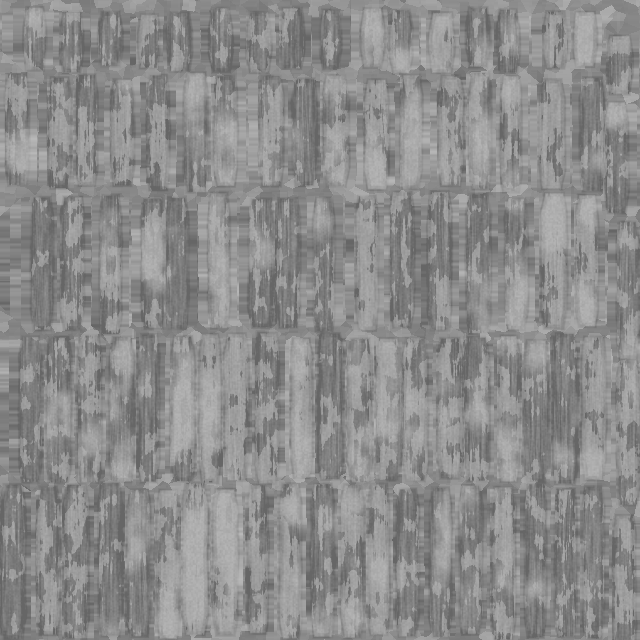
A WebGL 2 fragment shader for this texture:

```glsl
#version 300 es
precision highp float;
// Five rows of worn grey painted planks over horizontally smeared gaps.

uniform vec2 u_resolution;
out vec4 fragColor;

const int ROWS = 5;
const float BOUNDS[6] = float[6](0.0, 0.245, 0.479, 0.70, 0.886, 0.988);
const float COUNTS[5] = float[5](21.0, 21.0, 17.0, 18.0, 17.0);
const float STARTS[5] = float[5](0.0, 0.027, 0.03, 0.0, 0.03);
const float HALF_WIDTH = 0.0185;
const float TAPER_LENGTH = 0.03;
const float TAPER = 0.27;
const float END_JITTER = 0.012;
const float LAST_DROP = 0.04;      // the rightmost plank of each row hangs lower
const float BLOCK_WIDTH = 0.017;   // width of one smear band
const float OUTLINE = 0.0011;
const float WOOD = 0.49;
const float PAINT = 0.62;
const float PALE = 0.70;
const float FACET_DARK = 0.48;

float hash(vec2 p) {
    vec3 q = fract(vec3(p.xyx) * 0.1031);
    q += dot(q, q.yzx + 33.33);
    return fract((q.x + q.y) * q.z);
}

float noise(vec2 p) {
    vec2 i = floor(p), f = fract(p);
    f = f * f * (3.0 - 2.0 * f);
    return mix(mix(hash(i), hash(i + vec2(1, 0)), f.x),
               mix(hash(i + vec2(0, 1)), hash(i + vec2(1, 1)), f.x), f.y);
}

float fbm(vec2 p) {
    float sum = 0.0, amp = 0.533;
    for (int i = 0; i < 4; i++) {
        sum += amp * noise(p);
        p = p * 2.03 + 17.7;
        amp *= 0.5;
    }
    return sum;
}

// Random value of the nearest cellular site
float cellValue(vec2 p) {
    vec2 base = floor(p);
    float best = 9.0, value = 0.0;
    for (int j = -1; j <= 1; j++)
    for (int i = -1; i <= 1; i++) {
        vec2 cell = base + vec2(i, j);
        vec2 site = cell + vec2(hash(cell + 3.1), hash(cell + 71.7));
        float d = distance(p, site);
        if (d < best) { best = d; value = hash(cell + 9.4); }
    }
    return value;
}

struct Plank { float dist; vec2 center; vec2 halfSize; float seed; };

Plank nearestPlank(vec2 p) {
    Plank best = Plank(9.0, vec2(0), vec2(1), 0.0);
    for (int r = 0; r < ROWS; r++) {
        float pitch = (1.0 - STARTS[r]) / COUNTS[r];
        float column = floor((p.x - STARTS[r]) / pitch);
        for (int k = -1; k <= 1; k++) {
            float id = column + float(k);
            if (id < 0.0 || id >= COUNTS[r]) continue;
            vec2 key = vec2(id + 5.0, float(r) * 17.0 + 2.0);
            float drop = id == COUNTS[r] - 1.0 ? LAST_DROP : 0.0;
            float low = BOUNDS[r] + 0.003 + END_JITTER * (hash(key + 0.3) - 0.3) - drop;
            float high = BOUNDS[r + 1] - 0.003 - END_JITTER * (hash(key + 0.7) - 0.3) - drop;
            float shift = (hash(key + 40.0) - 0.5) * (pitch - 1.9 * HALF_WIDTH);
            vec2 center = vec2(STARTS[r] + (id + 0.5) * pitch + shift, 0.5 * (low + high));
            vec2 size = vec2(HALF_WIDTH * mix(0.84, 1.05, hash(key + 80.0)), 0.5 * (high - low));
            vec2 local = abs(p - center);
            float taper = 1.0 - clamp((size.y - local.y) / TAPER_LENGTH, 0.0, 1.0);
            float wobble = 0.002 * (noise(vec2(id * 9.0 + sign(p.x - center.x), p.y * 45.0)) - 0.5);
            float d = max(local.x - size.x * (1.0 - TAPER * taper) - wobble, local.y - size.y);
            if (d < best.dist) best = Plank(d, center, size, hash(key + 120.0));
        }
    }
    return best;
}

// Grained wood, flaking paint and soft pale clouds
float plankTone(vec2 p, float seed) {
    vec2 offset = vec2(seed * 53.0, seed * 31.0);
    float grain = 0.6 * noise(p * vec2(330, 16) + offset) + 0.4 * noise(p * vec2(620, 60) + offset);
    float flakes = fbm(p * vec2(75, 45) + offset) + 0.3 * (grain - 0.5);
    float paint = smoothstep(-0.035, 0.035, flakes - mix(0.68, 0.32, seed));
    float tone = mix(WOOD + 0.19 * (grain - 0.5), PAINT + 0.09 * (grain - 0.5), paint);
    float cloud = smoothstep(0.47, 0.72, fbm(p * vec2(13, 11) + offset) + 0.12 * (seed - 0.4));
    tone = mix(tone, PALE, 0.8 * cloud);
    return tone + 0.05 * (noise(p * 380.0) - 0.5);
}

// Edge tone of the plank pulled sideways into banded streaks
float smearTone(vec2 p, Plank plank) {
    float side = sign(p.x - plank.center.x);
    float edge = plank.center.x + side * plank.halfSize.x * 0.9;
    float block = floor((p.x - edge) / BLOCK_WIDTH + 0.4 * plank.seed);
    float lane = block * 7.3 + plank.seed * 90.0 + side * 3.0;
    float streak = noise(vec2(lane, p.y * 230.0)) - 0.5;
    float band = noise(vec2(lane + 50.0, p.y * 42.0)) - 0.5;
    float tone = mix(0.53, plankTone(vec2(edge + block * 0.004, p.y), plank.seed), 0.65);
    return tone + 0.10 * streak + 0.11 * band + 0.06 * (hash(vec2(lane, 6.0)) - 0.6);
}

void main() {
    vec2 p = gl_FragCoord.xy / u_resolution;
    float aa = 1.0 / u_resolution.y;
    Plank plank = nearestPlank(p);

    // Smears, with angular facets around the plank ends
    float background = smearTone(p, plank);
    float facet = cellValue(p * vec2(48, 62));
    float beyond = abs(p.y - plank.center.y) - plank.halfSize.y + 0.012 * facet;
    float cap = smoothstep(-aa, aa, beyond);
    background = mix(background, mix(FACET_DARK, PALE, facet * facet), 0.75 * cap);

    // Plank body with a dark rim and a fainter inner line
    float body = plankTone(p, plank.seed);
    float inside = 1.0 - smoothstep(-aa, aa, plank.dist);
    float tone = mix(background, body, inside);
    float rim = 1.0 - smoothstep(OUTLINE, OUTLINE + 2.0 * aa, abs(plank.dist));
    float inner = 1.0 - smoothstep(0.0, OUTLINE + aa, abs(plank.dist + 0.0042));
    float wear = smoothstep(0.25, 0.65, noise(p * vec2(90, 35)));
    tone -= (0.075 * rim + 0.055 * inner) * mix(0.35, 1.0, wear);

    fragColor = vec4(vec3(clamp(tone, 0.40, 0.73)), 1.0);
}
```
